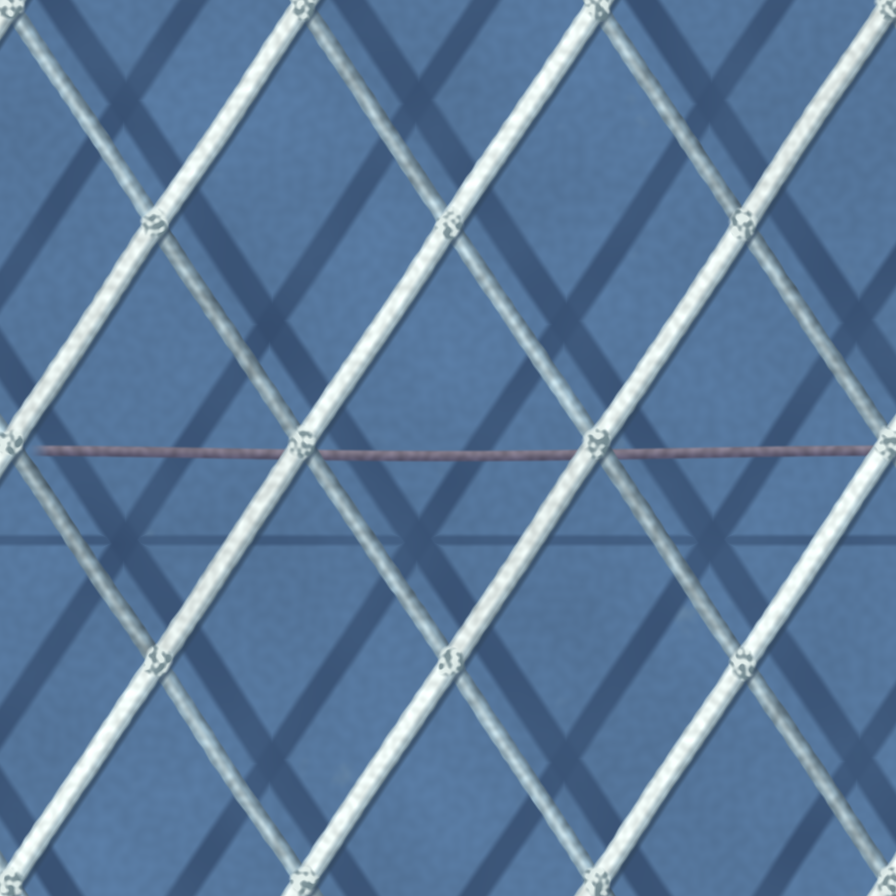
Write a Shadertoy shader that draws this pattern.

```glsl
// Diamond lattice of pale metal rods tied at the crossings, above a blue wall.
// Two families of diagonal lines come from rounded lattice coordinates; the same
// lattice, shifted and softened, casts the shadows. Gradient noise adds the wear.
#define PERIOD vec2(0.3275, 0.4895)
#define ORIGIN vec2(0.0110, 0.5050)
#define SHADOW_SHIFT vec2(0.128, -0.109)
#define FRONT_HALF 0.0128
#define BACK_HALF 0.0098
#define SHADOW_HALF 0.0145
#define KNOT_RADIUS 0.0145
#define WIRE_Y 0.494
#define WIRE_SHADOW_Y 0.397
#define SOFTNESS 0.0016
#define WEAR 0.16

float hash(vec2 p) {
    vec3 q = fract(vec3(p.xyx) * 0.1031);
    q += dot(q, q.yzx + 33.33);
    return fract((q.x + q.y) * q.z);
}

vec2 gradientAt(vec2 cell) {
    float angle = 6.2832 * hash(cell + 71.0);
    return vec2(cos(angle), sin(angle));
}

// Gradient noise, roughly -0.7 to 0.7
float noise(vec2 p) {
    vec2 i = floor(p), f = fract(p);
    vec2 w = f * f * f * (f * (f * 6.0 - 15.0) + 10.0);
    vec2 e = vec2(1.0, 0.0);
    float low = mix(dot(gradientAt(i), f), dot(gradientAt(i + e), f - e), w.x);
    float high = mix(dot(gradientAt(i + e.yx), f - e.yx), dot(gradientAt(i + 1.0), f - 1.0), w.x);
    return mix(low, high, w.y);
}

float fbm(vec2 p) {
    float sum = 0.0, amp = 0.6;
    for (int i = 0; i < 4; i++) {
        sum += amp * noise(p);
        p = p * 2.03 + 17.3;
        amp *= 0.5;
    }
    return sum;
}

// Coverage of a band with the given half width
float band(float d, float halfWidth, float soft) {
    return 1.0 - smoothstep(-soft, soft, abs(d) - halfWidth);
}

// x is constant along rising rods, y along falling rods; integers are centres
vec2 lattice(vec2 p) {
    vec2 q = (p - ORIGIN) / PERIOD;
    return vec2(q.x - q.y, q.x + q.y);
}

vec3 wall(vec2 p) {
    vec3 col = vec3(0.335, 0.465, 0.615) * (1.0 + 0.10 * fbm(p * 4.0) + 0.05 * noise(p * 75.0));
    float scuff = smoothstep(0.32, 0.60, fbm(p * 11.0 + 5.0));
    return mix(col, vec3(0.51, 0.61, 0.67), 0.40 * scuff);
}

void mainImage(out vec4 fragColor, in vec2 fragCoord) {
    vec2 uv = fragCoord / iResolution.xy;
    float soft = max(SOFTNESS, 0.75 / min(iResolution.x, iResolution.y));
    float toCanvas = 1.0 / length(1.0 / PERIOD);
    vec2 bent = uv + 0.003 * vec2(noise(uv * 5.0), noise(uv * 5.0 + 40.0));
    float grain = noise(uv * 95.0);

    // Wall and soft cast shadows
    vec3 col = wall(uv);
    vec2 shadowQ = lattice(bent - SHADOW_SHIFT);
    vec2 shadowDist = (shadowQ - round(shadowQ)) * toCanvas;
    float rising = band(shadowDist.x, SHADOW_HALF * 0.93, 0.0045);
    float falling = band(shadowDist.y, SHADOW_HALF * 1.1, 0.0045);
    float wireShadow = band(uv.y - WIRE_SHADOW_Y, 0.0055, 0.003);
    float shade = max(max(rising, falling), 0.8 * wireShadow) + 0.14 * rising * falling;
    col = mix(col, vec3(0.23, 0.33, 0.465), shade * (0.92 + 0.3 * noise(uv * 9.0)));

    // Rust-grey wire strung behind the rods
    float wireDist = uv.y - WIRE_Y - 0.003 * cos(6.2832 * uv.x);
    vec3 wireCol = mix(vec3(0.34, 0.33, 0.42), vec3(0.50, 0.47, 0.53), smoothstep(-0.006, 0.004, wireDist));
    col = mix(col, wireCol * (1.0 + 0.2 * grain), band(wireDist, 0.0058, 0.002) * smoothstep(0.03, 0.06, uv.x));

    // Rod distances, and one tone for each length between knots
    vec2 q = lattice(bent);
    vec2 id = round(q), offset = q - id;
    vec2 dist = offset * toCanvas;
    float frontTone = hash(vec2(id.x, floor(q.y)) + 13.0) - 0.5;
    float backTone = hash(vec2(floor(q.x), id.y) + 47.0) - 0.5;
    float rough = 0.0012 * noise(uv * 70.0);

    // Dull falling rods: pale core, dark upper edge
    float t = dist.y / BACK_HALF;
    vec3 back = mix(vec3(0.49, 0.59, 0.65), vec3(0.68, 0.76, 0.79), exp(-5.0 * (t + 0.2) * (t + 0.2)));
    back = mix(back, vec3(0.36, 0.44, 0.50), smoothstep(0.35, 1.0, t));
    back *= 1.0 + WEAR * (backTone + 1.4 * grain + noise(uv * 28.0));
    col = mix(col, back, band(dist.y + rough, BACK_HALF, soft));

    // Bright rising rods: white upper face, grey underside, dark contact edge
    col = mix(col, vec3(0.20, 0.28, 0.37), 0.7 * band(dist.x - 0.005, FRONT_HALF, 0.003));
    t = dist.x / FRONT_HALF;
    vec3 front = mix(vec3(0.66, 0.74, 0.78), vec3(0.92, 0.96, 0.95), smoothstep(-1.0, -0.55, t));
    front = mix(front, vec3(0.64, 0.72, 0.75), smoothstep(0.05, 0.65, t));
    front = mix(front, vec3(0.40, 0.48, 0.53), smoothstep(0.65, 1.05, t));
    front *= 1.0 + WEAR * (0.5 * frontTone + 0.9 * grain);
    col = mix(col, front, band(dist.x + rough, FRONT_HALF, soft));

    // Irregular wire ties over the crossings
    vec2 knot = 0.5 * vec2(offset.x + offset.y, offset.y - offset.x) * PERIOD;
    float knotDist = length(knot * vec2(1.0, 0.9)) + 0.006 * noise(uv * 60.0 + id);
    float speck = noise(uv * 125.0 + id * 3.0);
    vec3 tie = mix(vec3(0.42, 0.51, 0.54), vec3(0.88, 0.93, 0.92), smoothstep(-0.35, 0.25, speck + 8.0 * (knot.y - knot.x)));
    col = mix(col, tie, 0.85 * band(knotDist, KNOT_RADIUS, 0.003));

    fragColor = vec4(clamp(col, 0.0, 1.0), 1.0);
}
```
